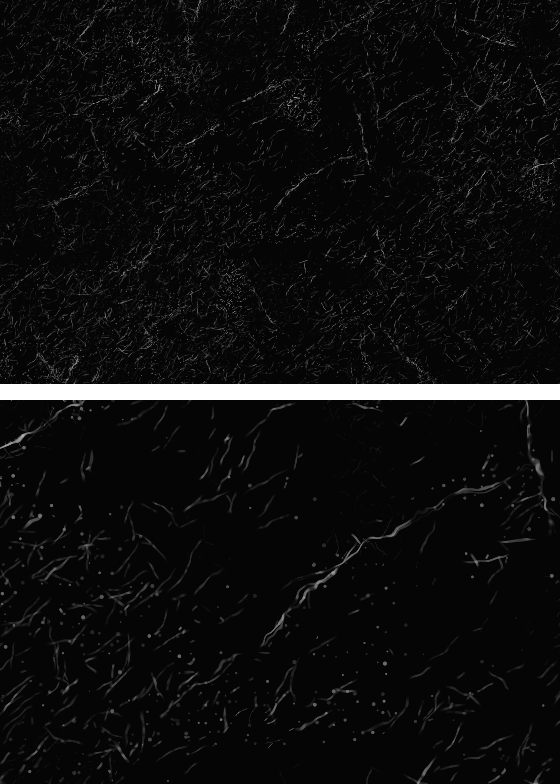
Top: the whole. Bottom: its middle third, enlarged.
Reproduce this texture procedurally as a Shadertoy shader.

```glsl
// Polished black marble crossed by fine pale scratches and broken crystal veins.
// Cells scatter short kinked hairs, specks and long warped veins; noise gathers
// them into clumps, and a finer set of hairs and dots crowds around the veins.

#define BASE_TONE 0.018
#define HAIR_CELL 0.036
#define HAIR_LAYERS 6
#define HAIR_GAIN 0.34
#define HAIR_WIDTH 0.0009
#define VEIN_CELL 0.17
#define VEIN_GAIN 0.62
#define VEIN_WIDTH 0.0009
#define FRAY_GAIN 0.85
#define SPECK_CELL 0.0085
#define SPECK_GAIN 0.52
#define MAIN_ANGLE 0.78

float hash(vec2 p) {
    vec3 q = fract(p.xyx * 0.1031);
    q += dot(q, q.yzx + 33.33);
    return fract((q.x + q.y) * q.z);
}

vec2 hash2(vec2 p) {
    return vec2(hash(p + 17.3), hash(p + 71.9));
}

float noise(vec2 p) {
    vec2 i = floor(p), f = fract(p);
    f = f * f * (3.0 - 2.0 * f);
    return mix(mix(hash(i), hash(i + vec2(1, 0)), f.x),
               mix(hash(i + vec2(0, 1)), hash(i + vec2(1, 1)), f.x), f.y);
}

vec2 noise2(vec2 p) {
    return vec2(noise(p), noise(p + 43.7)) - 0.5;
}

// Antialiased stroke profile from a distance, half width and pixel size
float stroke(float dist, float width, float px) {
    return 1.0 - smoothstep(max(width - 0.5 * px, 0.0), width + 0.5 * px, dist);
}

// Coordinates along and across a direction
vec2 alongAcross(vec2 d, float angle) {
    vec2 dir = vec2(cos(angle), sin(angle));
    return vec2(dot(d, dir), dot(d, vec2(-dir.y, dir.x)));
}

// How crowded the fine marks are; they thin out towards the right
float crowding(vec2 p) {
    float clump = 0.5 * noise(p * 4.0 + 3.1) + 0.5 * noise(p * 15.0);
    return mix(0.08, 1.0, smoothstep(0.32, 0.70, clump)) - 0.12 * (p.x - 0.6);
}

// Short kinked scratches, drawn at a given magnification
float hairs(vec2 p, float px, float scale) {
    float light = 0.0;
    p = (p + 0.006 * noise2(p * 38.0) + 0.003 * noise2(p * 130.0)) * scale;
    for (int layer = 0; layer < HAIR_LAYERS; layer++) {
        vec2 shift = vec2(0.37, 0.61) * float(layer);
        vec2 home = floor(p / HAIR_CELL + shift);
        for (int k = 0; k < 9; k++) {
            vec2 cell = home + vec2(k % 3 - 1, k / 3 - 1);
            vec2 seed = cell + 131.0 * float(layer + 1);
            vec2 center = (cell - shift + hash2(seed)) * HAIR_CELL;
            if (hash(seed + 5.5) > crowding(center / scale)) continue;
            float spread = hash(seed + 9.1) + hash(seed + 12.7) - 1.0;
            float wild = step(0.60, hash(seed + 3.3));
            vec2 q = alongAcross(p - center, MAIN_ANGLE + spread * mix(0.85, 3.1, wild));
            float size = hash(seed + 21.0);
            float halfLen = mix(0.003, 0.024, size * size);
            q.y += (hash(seed + 27.0) - 0.5) * 16.0 * q.x * q.x;
            float taper = 1.0 - smoothstep(0.5, 1.0, abs(q.x) / halfLen);
            float flicker = 0.2 + 1.3 * noise(vec2(q.x * 330.0, hash(seed) * 90.0));
            float tone = hash(seed + 33.0);
            light += (0.30 + 0.85 * tone * tone * tone) * taper * flicker * stroke(abs(q.y), HAIR_WIDTH, px * scale);
        }
    }
    return light;
}

// Long broken veins: x is the line light, y the halo that hosts the fraying
vec2 veins(vec2 p, float px) {
    vec2 result = vec2(0);
    vec2 bent = p + 0.020 * noise2(p * 12.0) + 0.009 * noise2(p * 50.0) + 0.004 * noise2(p * 150.0);
    vec2 home = floor(p / VEIN_CELL);
    for (int k = 0; k < 9; k++) {
        vec2 cell = home + vec2(k % 3 - 1, k / 3 - 1);
        vec2 seed = cell + 407.0;
        if (hash(seed + 2.0) > 0.88) continue;
        float turn = hash(seed + 4.0) - 0.5;
        float angle = hash(seed + 6.0) < 0.62 ? MAIN_ANGLE + 0.9 * turn : -0.95 + 1.2 * turn;
        vec2 q = alongAcross(bent - (cell + hash2(seed)) * VEIN_CELL, angle);
        float t = q.x / mix(0.045, 0.13, hash(seed + 8.0));
        float taper = 1.0 - smoothstep(0.6, 1.0, abs(t));
        float broken = smoothstep(0.30, 0.80, noise(vec2(q.x * 150.0, hash(seed) * 50.0)));
        float strand = 0.014 * (noise(vec2(q.x * 40.0, hash(seed + 1.0) * 50.0)) - 0.5);
        float line = stroke(abs(q.y), VEIN_WIDTH, px) + 0.5 * stroke(abs(q.y - strand), VEIN_WIDTH, px);
        float power = mix(0.25, 1.0, hash(seed + 10.0));
        float heavyEnd = exp(-8.0 * (t - 0.5) * (t - 0.5));
        float reach = 0.005 + 0.011 * heavyEnd;
        result.x += power * taper * (0.15 + broken) * line;
        result.y += power * taper * (0.35 + heavyEnd) * exp(-q.y * q.y / (reach * reach));
    }
    return vec2(result.x, min(result.y, 1.0));
}

// Tiny crystal dots
float specks(vec2 p, float px, float halo) {
    vec2 cell = floor(p / SPECK_CELL);
    vec2 center = (cell + 0.2 + 0.6 * hash2(cell + 811.0)) * SPECK_CELL;
    float radius = mix(0.0006, 0.0018, hash(cell + 823.0));
    float chance = 0.25 * crowding(p) * noise(p * 21.0) + 0.7 * halo;
    float tone = hash(cell + 853.0);
    return step(hash(cell + 839.0), chance) * (0.2 + 0.8 * tone * tone) * stroke(length(p - center), radius, px);
}

void mainImage(out vec4 fragColor, in vec2 fragCoord) {
    float px = 1.0 / iResolution.y;
    vec2 p = fragCoord * px;
    vec2 vein = veins(p, px);
    float patches = 0.6 * smoothstep(0.66, 0.85, noise(p * 10.0 + 51.0));
    float light = HAIR_GAIN * hairs(p, px, 1.0) + VEIN_GAIN * vein.x;
    light += FRAY_GAIN * (vein.y + patches + 0.10) * hairs(p + 3.0, px, 2.3);
    light += SPECK_GAIN * specks(p, px, min(vein.y + 0.6 * patches, 1.0));
    light *= mix(0.75, 1.30, noise(p * 3.0 + 8.0));
    light = 0.75 * (1.0 - exp(-light / 0.75));
    fragColor = vec4(vec3(BASE_TONE + light), 1.0);
}
```
